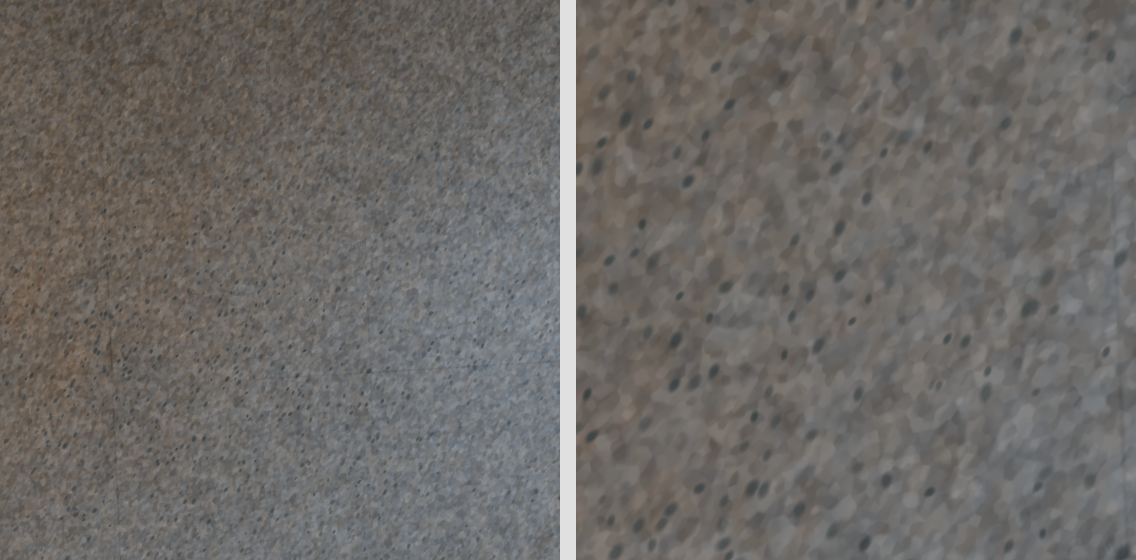
Left, the full canvas; right, a detail of the centre.
Write a Shadertoy shader that draws this texture.

```glsl
// Speckled grey-brown granite slab with a cool sheen, dark mineral flecks and faint joints.

const vec3 WARM_STONE = vec3(0.395, 0.367, 0.338);
const vec3 COOL_STONE = vec3(0.437, 0.447, 0.456);
const vec3 SHEEN = vec3(0.035, 0.050, 0.068);
const vec3 PINK_TINT = vec3(0.045, 0.008, -0.020);
const vec3 DARK_MINERAL = vec3(0.19, 0.225, 0.235);
const float GRAIN_SLANT = 1.0;

vec3 hash3(vec2 cell, float seed) {
    vec3 q = fract(vec3(cell.xyx + seed) * vec3(0.1031, 0.1030, 0.0973));
    q += dot(q, q.yxz + 33.33);
    return fract((q.xxy + q.yzz) * q.zyx);
}

// Rotates onto the slanted grain axis and stretches along it.
vec2 slant(vec2 p, float angle, float stretch) {
    float c = cos(angle), s = sin(angle);
    return vec2((c * p.x + s * p.y) / stretch, c * p.y - s * p.x);
}

// Smooth cellular noise: each grain carries one random tone, centred on zero.
float grainTone(vec2 p, float seed, float sharpness) {
    vec2 cell = floor(p);
    float total = 0.0, weights = 0.0;
    for (int y = -1; y <= 1; y++)
    for (int x = -1; x <= 1; x++) {
        vec2 id = cell + vec2(x, y);
        vec3 h = hash3(id, seed);
        vec2 d = id + h.xy - p;
        float w = exp(-sharpness * dot(d, d));
        total += w * (h.z - 0.5);
        weights += w;
    }
    return total / max(weights, 1e-5);
}

// Scattered soft flecks; density is the chance that a cell holds one.
float flecks(vec2 p, float seed, float density) {
    vec2 cell = floor(p);
    float cover = 0.0;
    for (int y = -1; y <= 1; y++)
    for (int x = -1; x <= 1; x++) {
        vec2 id = cell + vec2(x, y);
        vec3 h = hash3(id, seed);
        vec3 shape = hash3(id, seed + 47.0);
        vec2 d = slant(id + h.xy - p, (shape.x - 0.5) * 1.6, 1.3);
        float radius = mix(0.25, 0.52, shape.y);
        float blob = 1.0 - smoothstep(radius * 0.25, radius, length(d));
        float present = smoothstep(h.z - 0.03, h.z + 0.03, density);
        cover = max(cover, blob * present * mix(0.5, 1.0, shape.z));
    }
    return cover;
}

// Layered sines for broad mottling, roughly -1 to 1.
float mottle(vec2 p) {
    float a = sin(p.x * 1.7 + 1.3 * sin(p.y * 1.1));
    float b = sin(p.y * 2.1 - p.x * 0.8 + 1.7 * sin(p.x * 0.9 + 2.0));
    return 0.5 * (a + b);
}

float bump(vec2 p, vec2 centre, vec2 size) {
    vec2 d = (p - centre) / size;
    return exp(-dot(d, d));
}

float joint(float offset, float width) {
    return exp(-offset * offset / (width * width));
}

vec3 stoneBase(vec2 uv) {
    float cool = smoothstep(-0.3, 0.65, uv.x * 0.8 - uv.y * 0.65 + 0.05);
    vec3 color = mix(WARM_STONE, COOL_STONE, cool);
    color += SHEEN * bump(uv, vec2(1.02, 0.40), vec2(0.42, 0.30));
    color += 0.5 * SHEEN * bump(uv, vec2(0.12, -0.05), vec2(0.25, 0.14));
    color -= 0.035 * smoothstep(0.55, 1.05, uv.y);
    float pink = bump(uv, vec2(0.08, 0.50), vec2(0.34, 0.32));
    color += PINK_TINT * pink * (0.5 + 0.4 * mottle(uv * 14.0));
    return color + 0.007 * mottle(uv * 9.0 + 4.0);
}

void mainImage(out vec4 fragColor, in vec2 fragCoord) {
    vec2 uv = fragCoord / iResolution.xy;
    vec2 grainUv = slant(uv, GRAIN_SLANT, 1.45);
    vec3 color = stoneBase(uv);

    // Mineral grains at three scales, plus slight hue variation
    float tone = 0.085 * grainTone(grainUv * 125.0, 11.0, 9.0)
               + 0.080 * grainTone(grainUv * 210.0, 23.0, 8.0)
               + 0.035 * grainTone(uv * 45.0, 37.0, 5.0);
    float hue = grainTone(grainUv * 95.0, 53.0, 7.0);
    color += tone + hue * vec3(0.025, 0.0, -0.025);

    // Pale feldspar and clustered dark flecks
    float pale = flecks(grainUv * 100.0 + 7.0, 71.0, 0.09);
    color += 0.055 * pale;
    float cluster = 0.5 + 0.5 * mottle(uv * 19.0 + 2.0 * mottle(uv * 7.0));
    float zone = bump(uv, vec2(0.28, 0.40), vec2(0.45, 0.38));
    float density = 0.05 + 0.06 * cluster + zone * (0.03 + 0.17 * cluster);
    float dark = flecks(grainUv * 105.0, 89.0, density);
    color = mix(color, DARK_MINERAL, dark * (0.48 + 0.32 * zone));

    // Faint, broken joints between slabs
    float wear = 0.6 + 0.4 * mottle(uv * 23.0);
    float seams = joint(uv.x - 0.215 + 0.045 * uv.y, 0.0018) * smoothstep(0.9, 0.6, uv.y)
        + joint(uv.x - 0.675 + 0.04 * uv.y, 0.0016) * bump(uv, vec2(0.66, 0.4), vec2(0.2))
        + joint(uv.y - 0.295 - 0.06 * uv.x, 0.0020) * smoothstep(0.3, 0.55, uv.x);
    color -= 0.055 * seams * wear;

    fragColor = vec4(clamp(color, 0.0, 1.0), 1.0);
}
```
